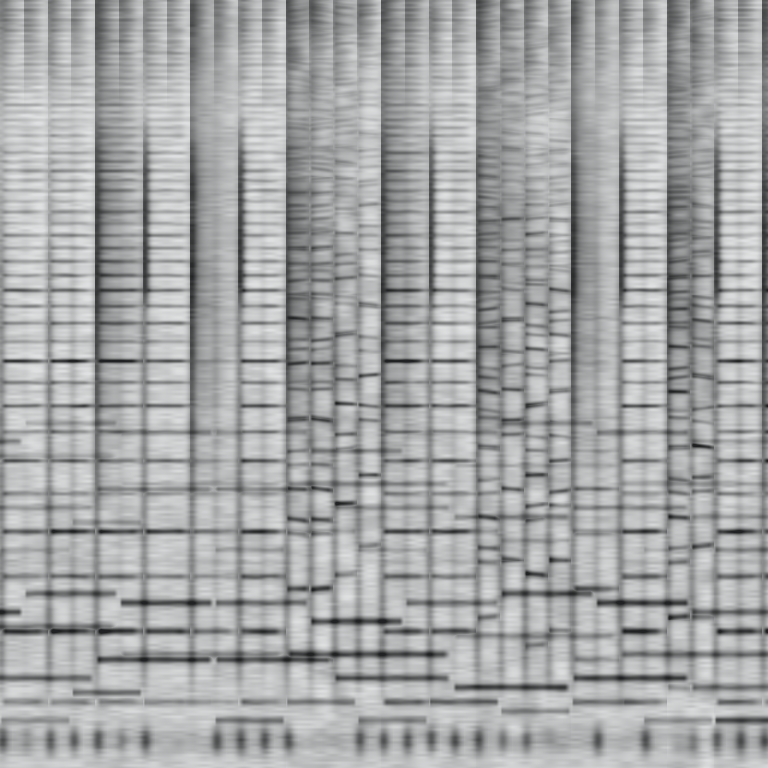
Give the GLSL for this pattern, as a Shadertoy shader.

```glsl
// Grey spectrogram-like weave: note columns carry stacks of dark horizontal
// harmonics on a logarithmic height axis, over decaying bands of shade.
// Held bass bars, soft onset streaks and streaky grain complete the surface.

#define COLUMNS 16.13      // note columns across the canvas
#define OCTAVE 0.222       // height of one doubling
#define ROOT -0.266        // height of the first harmonic of the main stack
#define LINE_WIDTH 0.0028  // half thickness of a harmonic
#define BAR_WIDTH 0.0048   // half thickness of a bass bar
#define PAPER 0.85         // lightest ground
#define SHADE 0.43         // depth of the decaying bands
#define INK 0.56           // depth of the harmonics
#define GRAIN 0.09         // strength of the streaky noise

const int STEADY = 0, VARIED = 1, BARE = 2;
const int kinds[17] = int[17](0,0,0,0,2,0,1,1,0,0,1,1,2,0,1,0,0);

float hash(vec2 p) {
    return fract(sin(dot(p, vec2(127.1, 311.7))) * 43758.545);
}

float noise(vec2 p) {
    vec2 i = floor(p), f = fract(p);
    f = f * f * (3.0 - 2.0 * f);
    return mix(mix(hash(i), hash(i + vec2(1, 0)), f.x),
               mix(hash(i + vec2(0, 1)), hash(i + vec2(1, 1)), f.x), f.y);
}

float bump(float d, float width) {
    return exp(-d * d / (width * width));
}

// Nearest harmonic above a root: its ink, varied by harmonic and note
float harmonics(float h, float root, float seed) {
    float n = max(3.0, floor(exp2((h - root) / OCTAVE) + 0.5));
    float d = abs(h - root - OCTAVE * log2(n));
    float width = LINE_WIDTH * mix(1.7, 1.0, smoothstep(0.1, 0.5, h));
    float even = 1.0 - 0.3 * mod(n, 2.0);
    float force = 0.6 * hash(vec2(n, 2.0)) + 0.4 * hash(vec2(n, seed));
    return bump(d, max(width, 0.8 / iResolution.y)) * even * mix(0.5, 1.15, force);
}

// Bars held over whole half columns, each voice with its own span and pitch
float bassBars(vec2 p) {
    float ink = 0.0;
    for (int v = 0; v < 4; v++) {
        float voice = float(v);
        float span = (p.x * COLUMNS * 2.0 + voice) / (3.0 + mod(voice * 2.0, 5.0));
        float id = floor(span), t = fract(span);
        float pitch = floor(hash(vec2(id, voice + 3.0)) * 4.0) * 0.012;
        float root = 0.062 + 0.043 * voice + pitch;
        float hold = smoothstep(0.0, 0.04, t) * (1.0 - smoothstep(0.94, 1.0, t));
        float bar = bump(p.y - root, BAR_WIDTH);
        bar += 0.5 * bump(p.y - root - OCTAVE, LINE_WIDTH * 1.4);
        ink = max(ink, bar * hold * mix(0.35, 0.95, hash(vec2(id, voice + 9.0))));
    }
    return ink;
}

// Shade that starts dark at each onset and clears to the right
float decay(float h, float column, float t, float tHalf, int kind) {
    bool wide = mod(column, 2.0) < 0.5 && column > 0.5;
    float rise = smoothstep(0.25, 0.68, h);
    float fall = mix(1.0, 0.62, smoothstep(0.74, 0.93, h));
    float band = wide ? exp(-t * 1.7) : 0.25 * exp(-t * 5.0);
    if (kind == VARIED) band = exp(-mod(column, 2.0) * 0.9 - t * 1.0) * 0.9;
    float stripe = bump(t - 0.05, 0.10) * smoothstep(0.58, 0.64, h)
                 * (1.0 - smoothstep(0.76, 0.88, h));
    float striped = column < 1.5 || kind == VARIED ? 0.0 : (wide ? 0.2 : 0.85);
    float cap = bump(tHalf - 0.12, 0.5) * smoothstep(0.84, 1.0, h) * 0.55;
    return min(band * rise * fall + stripe * striped + cap, 1.1);
}

// Soft vertical streaks and the row of blobs along the foot
float onsets(float h, float slot, int kind) {
    float id = floor(slot + 0.5), d = slot - id;
    float force = hash(vec2(id, 17.0));
    float whole = 1.0 - mod(id, 2.0);
    float halfForce = kind == VARIED ? 0.20 : 0.12 * force;
    float streak = bump(d - 0.06, 0.19) * mix(halfForce, 0.23, whole);
    streak *= smoothstep(0.06, 0.16, h) * (1.0 - 0.75 * smoothstep(0.5, 0.85, h));
    float blob = bump(d - 0.12, 0.23) * bump(h - 0.036, 0.018);
    return streak + blob * 0.36 * smoothstep(0.15, 0.5, force)
         + 0.10 * bump(h - 0.036, 0.014);
}

void mainImage(out vec4 fragColor, in vec2 fragCoord) {
    vec2 p = fragCoord / iResolution.xy;
    float x = p.x * COLUMNS, slot = x * 2.0;
    float column = floor(x), t = fract(x), tHalf = fract(slot);
    int kind = kinds[int(clamp(column, 0.0, 16.0))];
    bool busy = kind == VARIED;

    // Streaky grain and coarse mottling
    float streaks = noise(p * vec2(60.0, 300.0)) - 0.5;
    float mottle = noise(p * vec2(52.0, 40.0) + 7.0) - 0.5;

    // Busy columns change pitch by half columns and step or lean slightly
    float note = busy ? floor(slot) : column;
    float life = busy ? tHalf : t;
    float row = floor(p.y * 26.0);
    float lean = hash(vec2(floor(slot), row)) - 0.5;
    float h = p.y + (busy ? lean * 0.008 * (tHalf - 0.5) : 0.0);
    float shift = kind == STEADY ? 0.0 : floor(hash(vec2(note, 5.0)) * 12.0) / 12.0;

    // Main stack of harmonics, and a second one filling the busy columns
    float ink = harmonics(h, ROOT + OCTAVE * shift, note);
    float second = harmonics(h, ROOT + 0.09 + OCTAVE * shift, note + 40.0);
    ink = max(ink * (busy ? 0.85 : 1.0), second * (busy ? 0.65 : 0.12));
    ink *= smoothstep(0.0, 0.14, life) * (1.0 - 0.6 * smoothstep(0.75, 1.0, life));
    ink *= mix(1.0, 0.22, smoothstep(0.4, 0.95, p.y));
    ink *= 0.7 + 0.55 * noise(p * vec2(45.0, 70.0) + 21.0);
    if (kind == BARE) ink *= mix(0.65, 0.15, smoothstep(0.3, 0.5, p.y));
    ink = max(ink, bassBars(p));

    // Ground, shade and ink
    float tone = PAPER - 0.07 * (1.0 - smoothstep(0.25, 0.65, p.y));
    tone -= SHADE * decay(p.y, column, t, tHalf, kind) + onsets(p.y, slot, kind);
    tone += GRAIN * streaks + mottle * (busy ? 0.14 : 0.07);
    tone -= INK * ink * smoothstep(0.05, 0.65, tone);
    tone = clamp(tone, 0.13, 0.88);
    fragColor = vec4(tone - 0.004, tone, tone + 0.002, 1.0);
}
```
